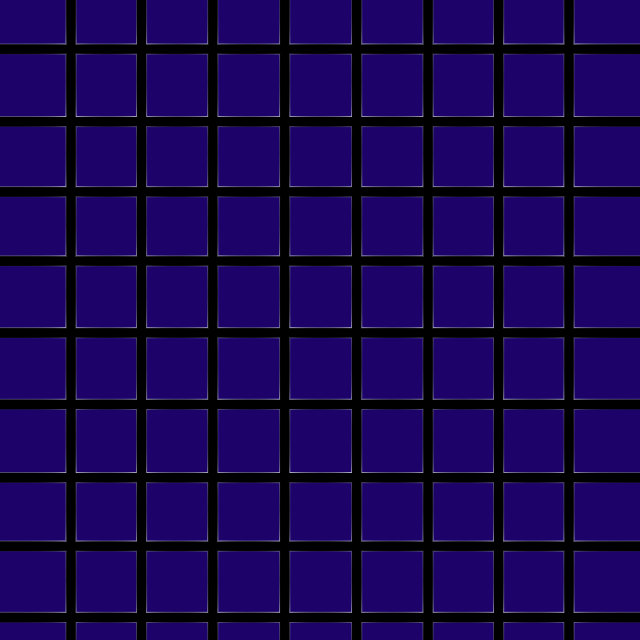
Write a WebGL 2 fragment shader that draws this pattern.

```glsl
#version 300 es
precision highp float;
// Indigo square tiles parted by broad black grout lines, eight across and nine down.
// Layered sines shift each line slightly off an even pitch; every tile has a thin
// bevel glint that is strongest along its bottom edge and near its corners.

uniform vec2 u_resolution;
out vec4 fragColor;

const vec3 GROUT = vec3(0.0);
const vec3 INDIGO = vec3(0.11, 0.006, 0.41);
const vec3 GLINT = vec3(0.76, 0.78, 0.86);

const float HALF_GROUT = 0.0080;
const float GLINT_WIDTH = 0.0014;
const float CORNER_REACH = 0.020;

float hash(vec2 p) {
    return fract(sin(dot(p, vec2(41.3, 289.1))) * 4375.5);
}

// Uneven spacing: two sine layers evaluated at a line's index.
float drift(float index, vec2 amplitude, vec2 frequency, vec2 phase) {
    return dot(amplitude, sin(frequency * index + phase));
}

// Index of the closest line, kept within the lines that exist.
float nearestLine(float p, float start, float pitch, float first, float last) {
    return clamp(floor((p - start) / pitch + 0.5), first, last);
}

// Coverage of a band of the given width centred on distance zero.
float band(float dist, float width, float pixel) {
    return clamp((0.5 * width - abs(dist)) / pixel + 0.5, 0.0, 1.0);
}

// Glint strength from the side of the tile and the distances to its edges.
float glintStrength(vec2 edge, bool lowerHalf) {
    bool horizontal = edge.y < edge.x;
    float along = max(edge.x, edge.y);
    float corner = exp(-max(along, 0.0) / CORNER_REACH);
    if (horizontal) {
        return lowerHalf ? 0.38 + 0.50 * corner : 0.06 + 0.40 * corner;
    }
    return lowerHalf ? 0.24 + 0.50 * corner : 0.24 + 0.16 * corner;
}

void main() {
    vec2 uv = gl_FragCoord.xy / u_resolution;
    float pixel = 1.0 / min(u_resolution.x, u_resolution.y);

    // Signed offset from the nearest grout line on each axis
    vec2 start = vec2(0.0, 0.0348);
    vec2 pitch = vec2(0.11124, 0.11107);
    vec2 line = vec2(nearestLine(uv.x, start.x, pitch.x, 1.0, 8.0),
                     nearestLine(uv.y, start.y, pitch.y, 0.0, 8.0));
    vec2 centre = start + pitch * line;
    centre.x += drift(line.x, vec2(-0.00143, 0.0), vec2(0.967, 0.0), vec2(-0.773, 0.0));
    centre.y += drift(line.y, vec2(0.00208, 0.0013), vec2(1.282, 2.9), vec2(-4.198, -1.571));
    vec2 offset = uv - centre;

    // Tile face: positive distances lie inside the tile
    vec2 edge = abs(offset) - HALF_GROUT;
    float inside = min(edge.x, edge.y);
    vec3 colour = mix(GROUT, INDIGO, clamp(inside / pixel + 0.5, 0.0, 1.0));

    // Bevel glint, varying a little from tile to tile
    vec2 tile = line + step(0.0, offset);
    float variation = 0.88 + 0.24 * hash(tile);
    float glint = band(inside, GLINT_WIDTH, pixel) * glintStrength(edge, offset.y > 0.0);
    colour = mix(colour, GLINT, clamp(glint * variation, 0.0, 1.0));

    fragColor = vec4(colour, 1.0);
}
```
